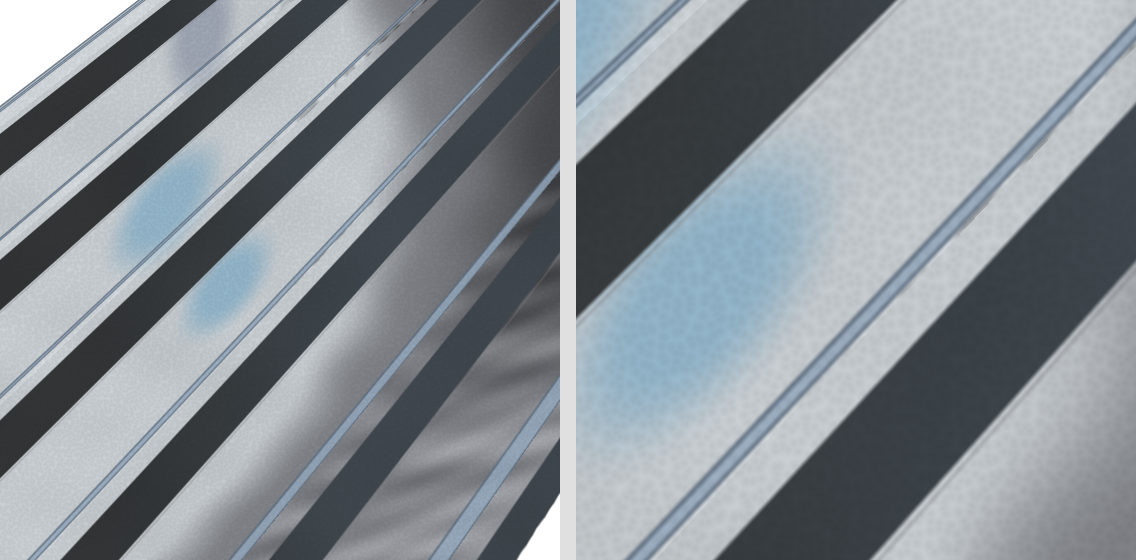
Left: the whole. Right: its middle third, enlarged.
This texture is drawn by a three.js fragment shader. Its source:

```glsl
// Ribbed galvanised steel sheet in perspective: dark rib walls, glossy flats and folded seams.
varying vec2 vUv;

const vec3 LIGHT_STEEL = vec3(0.76, 0.78, 0.795);
const vec3 MID_STEEL = vec3(0.49, 0.50, 0.52);
const vec3 DEEP_STEEL = vec3(0.27, 0.275, 0.29);
const vec3 WALL_WARM = vec3(0.19, 0.20, 0.205);
const vec3 WALL_COOL = vec3(0.24, 0.27, 0.295);
const vec3 SKY_BLUE = vec3(0.53, 0.68, 0.77);
const vec3 SEAM_BLUE = vec3(0.57, 0.65, 0.73);
const vec3 SEAM_EDGE = vec3(0.34, 0.40, 0.47);
const float RIBS = 6.0;
const float SOFT = 0.008;

vec2 hash2(vec2 p) {
  return fract(sin(vec2(dot(p, vec2(127.1, 311.7)), dot(p, vec2(269.5, 183.3)))) * 4375.85);
}

// Distance to the nearest scattered cell point.
float cellular(vec2 p) {
  vec2 cell = floor(p), local = fract(p);
  float nearest = 2.0;
  for (int y = -1; y <= 1; y++) {
    for (int x = -1; x <= 1; x++) {
      vec2 offset = vec2(float(x), float(y));
      nearest = min(nearest, length(offset + hash2(cell + offset) - local));
    }
  }
  return nearest;
}

float waves(vec2 p) {
  return 0.5 * sin(p.x + 1.3 * sin(p.y)) + 0.3 * sin(1.9 * p.y + p.x)
       + 0.2 * sin(3.7 * p.x - 2.3 * p.y);
}

float band(float x, float from, float to, float soft) {
  return smoothstep(from - soft, from + soft, x) * (1.0 - smoothstep(to - soft, to + soft, x));
}

// Soft ellipse turned by an angle.
float blob(vec2 p, vec2 center, float angle, vec2 radius) {
  vec2 d = p - center;
  float c = cos(angle), s = sin(angle);
  vec2 q = vec2(c * d.x + s * d.y, c * d.y - s * d.x);
  return 1.0 - smoothstep(0.35, 1.0, length(q / radius));
}

// Rib number across the sheet; all ribs meet at one vanishing point.
float ribCoord(vec2 p) {
  vec2 vanish = vec2(2.93, 3.057);
  float drop = 1.0 - vanish.y + (vanish.y - p.y) * vanish.x / (vanish.x - p.x);
  return (drop - 0.2474) / (0.181 + 0.0966 * drop);
}

// Reflections on the flats: pale at left, dark at upper right.
vec3 flatMetal(vec2 p, float rib) {
  float ripple = waves(p * vec2(13.0, 19.0));
  float across = p.x - 0.71 + 0.8 * (p.y - 0.72) * (p.y - 0.72) + 0.018 * ripple;
  float shade = smoothstep(-0.06, 0.07, across);
  float deep = smoothstep(0.04, 0.3, across) * smoothstep(0.15, 0.6, p.y);
  vec3 color = LIGHT_STEEL * (1.0 + 0.025 * ripple);
  color = mix(color, mix(MID_STEEL, DEEP_STEEL, deep), shade);

  // Tinted reflections
  color = mix(color, vec3(0.57, 0.60, 0.66), 0.8 * blob(p, vec2(0.36, 0.94), 1.3, vec2(0.14, 0.07)));
  float sky = blob(p, vec2(0.295, 0.63), 0.9, vec2(0.17, 0.075))
            + blob(p, vec2(0.405, 0.49), 0.9, vec2(0.14, 0.065));
  color = mix(color, SKY_BLUE, 0.85 * min(sky, 1.0));

  // Buckled glints on the last flat
  float glint = waves(vec2(p.x * 9.0 - p.y * 6.0, p.y * 42.0 - p.x * 9.0));
  float lastFlat = step(RIBS - 2.5, rib);
  return color + lastFlat * (0.04 + 0.11 * glint) * smoothstep(0.0, 0.15, across + 0.05);
}

void main() {
  vec2 p = vUv;
  float u = ribCoord(p);
  float rib = floor(u + 0.1);
  float f = u - rib;
  float grain = cellular(p * 170.0) - 0.5;
  float mottle = cellular(p * vec2(38.0, 30.0));
  vec3 color = flatMetal(p, rib);

  // Folded seam, wider toward the near side
  float seam = 0.85 - 0.012 * (rib - 2.0) * (rib - 2.0);
  float seamEnd = seam + 0.015 + 0.005 * rib * rib;
  float shoulder = smoothstep(seamEnd, seamEnd + SOFT, f);
  float wear = smoothstep(0.4, 0.65, p.x) * smoothstep(0.3, 0.75, mottle);
  color = mix(color, color * (1.06 - 0.38 * wear), shoulder);
  color = mix(color, SEAM_BLUE, 0.85 * band(f, seam, seamEnd, SOFT));
  float edges = band(f, seam - 0.006, seam + 0.006, SOFT)
              + band(f, seamEnd - 0.005, seamEnd + 0.005, SOFT);
  color = mix(color, SEAM_EDGE, 0.8 * min(edges, 1.0));
  color = mix(color, LIGHT_STEEL, 0.35 * band(f, seamEnd + 0.012, seamEnd + 0.025, SOFT));
  color *= 1.0 + 0.07 * grain;

  // Dark rib wall with a thin lit lip
  float wallStart = clamp(0.025 * rib - 0.065, -0.04, 0.03);
  float wallEnd = 0.315 - 0.006 * rib;
  vec3 wall = mix(WALL_WARM, WALL_COOL, smoothstep(0.15, 0.7, p.x));
  wall *= 1.0 + 0.06 * grain + 0.04 * waves(p * 11.0);
  color = mix(color, MID_STEEL, 0.45 * band(f, wallEnd + 0.012, wallEnd + 0.02, SOFT));
  color = mix(color, wall, band(f, wallStart, wallEnd, SOFT));

  // Sheet borders on a white ground
  float border = band(u, -0.295, -0.275, SOFT);
  color = mix(color, SEAM_EDGE, 0.75 * border);
  float sheet = band(u, -0.295, RIBS - 0.78 + 0.01 * (mottle - 0.5), SOFT);
  gl_FragColor = vec4(mix(vec3(1.0), color, sheet), 1.0);
}
```
